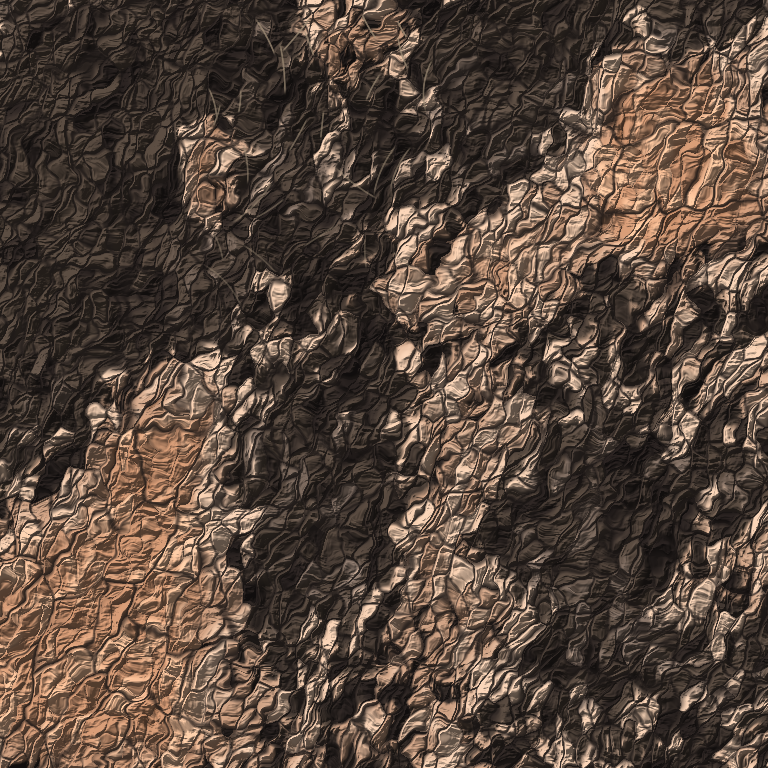
Reproduce this texture procedurally as a three.js fragment shader.

```glsl
varying vec2 vUv;

const vec3 SOOT = vec3(0.115, 0.095, 0.09);
const vec3 CHAR = vec3(0.25, 0.21, 0.18);
const vec3 ASH = vec3(0.40, 0.345, 0.31);
const vec3 RUST = vec3(0.41, 0.29, 0.21);
const vec3 TAN = vec3(0.56, 0.44, 0.36);
const vec3 PALE = vec3(0.68, 0.58, 0.50);
const vec3 STRAW = vec3(0.62, 0.55, 0.46);

const vec2 LIGHT_DIR = vec2(-0.5, 0.866);
const vec2 BIG_PLATES = vec2(19.0, 12.0);
const vec2 SMALL_FLAKES = vec2(50.0, 29.0);
const float LEAN = 0.35;
const float RELIEF = 0.95;
const float SAMPLE_STEP = 0.0016;
const float BASE_EXPOSURE = -0.05;
const int STRAW_COUNT = 26;

struct Bark {
  float height;
  float exposed;
  float bare;
  float crack;
  float tone;
};

vec2 hash2(vec2 p) {
  vec3 q = fract(vec3(p.xyx) * vec3(0.1031, 0.1030, 0.0973));
  q += dot(q, q.yzx + 33.33);
  return fract((q.xx + q.yz) * q.zy);
}

float noise(vec2 p) {
  vec2 i = floor(p), f = fract(p);
  f = f * f * (3.0 - 2.0 * f);
  float low = mix(hash2(i).x, hash2(i + vec2(1.0, 0.0)).x, f.x);
  float high = mix(hash2(i + vec2(0.0, 1.0)).x, hash2(i + 1.0).x, f.x);
  return mix(low, high, f.y);
}

float fbm(vec2 p) {
  float sum = 0.0, amp = 0.53;
  for (int i = 0; i < 4; i++) {
    sum += amp * noise(p);
    p = mat2(1.6, 1.2, -1.2, 1.6) * p + 7.3;
    amp *= 0.5;
  }
  return sum;
}

// Cell pattern: x = gap to the border, y = random tone, z = tilt of the flake
vec3 plates(vec2 p) {
  vec2 cell = floor(p), nearId = cell, nearOffset = vec2(0.0);
  float first = 9.0, second = 9.0;
  for (int y = -1; y <= 1; y++) {
    for (int x = -1; x <= 1; x++) {
      vec2 id = cell + vec2(float(x), float(y));
      vec2 offset = id + hash2(id) - p;
      float d = length(offset);
      second = min(second, max(first, d));
      if (d < first) { first = d; nearId = id; nearOffset = offset; }
    }
  }
  vec2 rnd = hash2(nearId + 91.7);
  float angle = 6.2832 * rnd.x;
  return vec3(second - first, rnd.y, dot(nearOffset, vec2(cos(angle), sin(angle))));
}

float blob(vec2 p, vec2 centre, vec2 radius) {
  vec2 d = (p - centre) / radius;
  return exp(-dot(d, d));
}

// Positive where bark has peeled to wood, negative where it is burnt
float burnMap(vec2 p) {
  float peeled = 1.1 * blob(p, vec2(0.13, 0.16), vec2(0.20, 0.21))
    + 1.2 * blob(p, vec2(0.85, 0.79), vec2(0.15, 0.12)) + 0.55 * blob(p, vec2(0.63, 0.64), vec2(0.12, 0.09))
    + 0.9 * blob(p, vec2(0.28, 0.76), vec2(0.05, 0.075)) + 0.9 * blob(p, vec2(0.21, 0.40), vec2(0.07, 0.09))
    + 0.5 * blob(p, vec2(0.58, 0.27), vec2(0.08, 0.20)) + 0.6 * blob(p, vec2(0.46, 0.95), vec2(0.08, 0.07));
  float burnt = 1.1 * blob(p, vec2(0.06, 0.73), vec2(0.21, 0.30)) + 0.6 * blob(p, vec2(0.25, 0.91), vec2(0.15, 0.10))
    + 0.9 * blob(p, vec2(0.68, 0.88), vec2(0.09, 0.12)) + 0.8 * blob(p, vec2(0.84, 1.0), vec2(0.14, 0.06))
    + 0.5 * blob(p, vec2(0.38, 0.32), vec2(0.10, 0.20)) + 0.4 * blob(p, vec2(0.76, 0.32), vec2(0.12, 0.20));
  return BASE_EXPOSURE + peeled - burnt;
}

Bark bark(vec2 p) {
  vec2 warp = vec2(fbm(p * 11.0), fbm(p * 11.0 + 17.0)) - 0.5;
  vec2 q = p + 0.05 * warp + 0.009 * (vec2(noise(p * 65.0), noise(p * 65.0 + 31.0)) - 0.5);
  float region = burnMap(p + 0.12 * warp);
  q.x -= LEAN * q.y;
  vec3 big = plates(q * BIG_PLATES);
  vec3 small = plates(q * SMALL_FLAKES);
  float grain = fbm(q * vec2(58.0, 40.0));
  float layers = fbm(q * vec2(25.0, 75.0) + 5.0);

  Bark b;
  b.bare = smoothstep(0.25, 0.75, region);
  float e = region + 0.7 * (fbm(p * 8.0 + 3.0) - 0.5) + 0.4 * (big.y - 0.5)
    + 0.5 * (small.y - 0.5) + 0.8 * (grain - 0.5);
  b.exposed = smoothstep(-0.09, 0.09, e);
  float fineCrack = mix(smoothstep(0.0, 0.2, small.x), 1.0, 0.75 * b.bare);
  b.crack = fineCrack * smoothstep(0.0, 0.10, big.x);
  b.tone = 0.45 * small.y + 0.25 * big.y + 0.6 * (grain - 0.5) + 0.15;
  float ridge = abs(2.0 * layers - 1.0);
  b.height = 0.006 * b.exposed + 0.004 * b.crack + 0.012 * grain + 0.007 * ridge
    + b.crack * (0.008 * small.z + 0.010 * big.z);
  return b;
}

// Thin bent stalks caught around the upper middle
float straws(vec2 p) {
  float cover = 0.0;
  for (int i = 0; i < STRAW_COUNT; i++) {
    vec2 a = hash2(vec2(float(i), 4.0)), s = hash2(vec2(float(i), 19.0));
    vec2 centre = vec2(0.41, 0.80) + (a - 0.5) * vec2(0.30, 0.38);
    float angle = 0.4 + 2.2 * s.x, halfLength = 0.012 + 0.03 * s.y;
    vec2 d = mat2(cos(angle), -sin(angle), sin(angle), cos(angle)) * (p - centre);
    d.y += (a.x - 0.5) * 12.0 * d.x * d.x;
    float line = 1.0 - smoothstep(0.0004, 0.0018, abs(d.y));
    cover = max(cover, line * (1.0 - smoothstep(0.7, 1.0, abs(d.x) / halfLength)) * (0.4 + 0.6 * a.y));
  }
  return cover;
}

void main() {
  Bark b = bark(vUv);
  float slope = (bark(vUv + LIGHT_DIR * SAMPLE_STEP).height - b.height) / SAMPLE_STEP;
  float light = clamp(1.0 - RELIEF * slope, 0.55, 1.45);

  // Burnt crust and peeled wood
  vec3 burnt = mix(SOOT, CHAR, smoothstep(0.15, 0.55, b.tone));
  burnt = mix(burnt, ASH, smoothstep(0.52, 0.75, b.tone) * smoothstep(-0.9, -0.1, burnMap(vUv)));
  vec3 wood = mix(RUST, TAN, smoothstep(0.08, 0.42, b.tone + 0.15 * b.bare));
  wood = mix(wood, PALE, smoothstep(0.42, 0.75, b.tone));
  wood = mix(wood, wood * vec3(1.05, 0.97, 0.90), b.bare);

  vec3 color = mix(burnt, wood, b.exposed) * light;
  color = mix(SOOT, color, mix(0.3, 1.0, b.crack));
  color = mix(color, STRAW, 0.8 * straws(vUv));
  gl_FragColor = vec4(color, 1.0);
}
```
